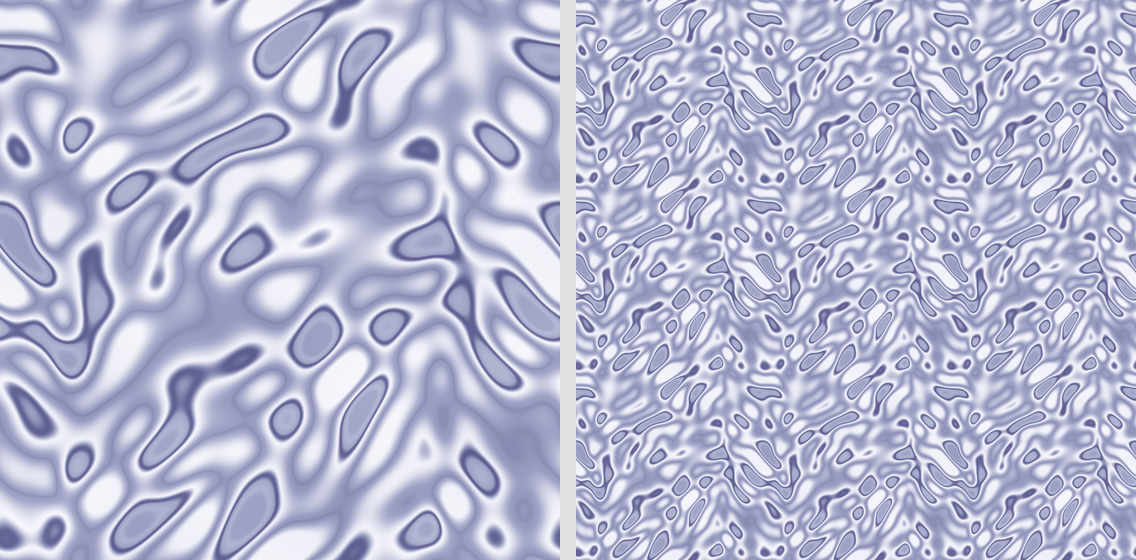
Left, the tile; right, the same tile 3 across and 3 down.
A WebGL 2 fragment shader for this texture:

```glsl
#version 300 es
precision highp float;

uniform vec2 u_resolution;
out vec4 fragColor;

const float TAU = 6.2831853;
const int WAVE_COUNT = 30;

float hash(float n) {
    return fract(sin(n * 12.9898) * 4375.85);
}

// Bends the domain gently; whole frequencies keep it periodic.
vec2 warp(vec2 p, float amount) {
    vec2 broad = sin(TAU * (vec2(2.0, 3.0) * p.yx + vec2(0.15, 0.6)));
    vec2 fine = sin(TAU * (vec2(5.0, 4.0) * p.yx + vec2(1.0, -2.0) * p + 0.3));
    return p + amount * (broad + 0.5 * fine);
}

// Unit-variance sum of waves, stretched along the given angle.
float waveField(vec2 p, float angle, float seed) {
    vec2 along = vec2(cos(angle), sin(angle));
    vec2 across = vec2(-along.y, along.x);
    float sum = 0.0;
    for (int i = 0; i < WAVE_COUNT; i++) {
        float n = float(i) + 1.0;
        float acrossFreq = mix(3.0, 9.2, fract(n * 0.7549 + seed));
        float alongFreq = mix(-5.2, 5.2, fract(n * 0.5698 + seed));
        vec2 freq = round(across * acrossFreq + along * alongFreq);
        sum += cos(TAU * (dot(freq, p) + hash(n + seed * 17.0)));
    }
    return sum * sqrt(2.0 / float(WAVE_COUNT));
}

// Diagonal grain that leans the other way in a soft vertical band.
float grainField(vec2 p, float angle, float bandCenter) {
    float band = 0.5 + 0.5 * cos(TAU * (p.x - bandCenter));
    float flipped = smoothstep(0.6, 0.95, band);
    float lean = waveField(p, angle, 0.37);
    float counter = waveField(vec2(-p.x, p.y), angle, 0.37);
    return mix(lean, counter, flipped) / length(vec2(flipped, 1.0 - flipped));
}

// Height to brightness: pale pits, soft ring, white halo, dark rim, dull core.
float heightTone(float h) {
    float tone = mix(0.95, 0.60, smoothstep(-1.65, -0.55, h));
    tone = mix(tone, 0.95, smoothstep(-0.30, 0.75, h));
    tone = mix(tone, 0.38, smoothstep(0.68, 1.10, h));
    tone = mix(tone, 0.64, smoothstep(1.14, 1.42, h));
    tone = mix(tone, 0.69, smoothstep(1.42, 1.75, h));
    tone = mix(tone, 0.62, smoothstep(1.80, 2.20, h));
    float ring = (h + 0.5) / 0.10;
    return tone - 0.05 * exp(-ring * ring);
}

// Brightness to lavender tint.
vec3 lavender(float tone) {
    vec3 indigo = vec3(0.36, 0.36, 0.56);
    vec3 lilac = vec3(0.64, 0.655, 0.785);
    vec3 pearl = vec3(0.96, 0.96, 0.985);
    vec3 shade = mix(indigo, lilac, clamp((tone - 0.36) / 0.28, 0.0, 1.0));
    return mix(shade, pearl, clamp((tone - 0.64) / 0.32, 0.0, 1.0));
}

void main() {
    vec2 uv = gl_FragCoord.xy / u_resolution;
    vec2 p = warp(uv, 0.010);
    float height = grainField(p, 0.75, 0.95);

    // Slow drift of light across the surface
    float drift = sin(TAU * (uv.x + 2.0 * uv.y)) * sin(TAU * (2.0 * uv.x - uv.y + 0.2));
    fragColor = vec4(lavender(heightTone(height) + 0.02 * drift), 1.0);
}
```
